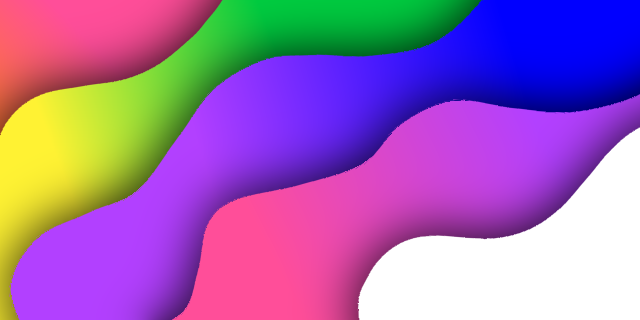
This background is drawn by a WebGL 2 fragment shader. Its source:

```glsl
#version 300 es
precision highp float;

uniform vec2 u_resolution;
out vec4 fragColor;

// Lengths are in canvas heights
const float SHADOW_BLUR = 0.08;
const float SHADOW_STRENGTH = 0.97;
const int STEPS = 6;     // chords per spline span
const int KNOTS = 15;    // first and last only set the end tangents
const float TAU = 6.2831853;

const vec3 ORANGE = vec3(1.00, 0.47, 0.20);
const vec3 PINK   = vec3(1.00, 0.305, 0.60);
const vec3 YELLOW = vec3(1.00, 0.95, 0.20);
const vec3 GREEN  = vec3(0.00, 0.80, 0.25);
const vec3 PURPLE = vec3(0.70, 0.25, 1.00);
const vec3 BLUE   = vec3(0.00, 0.00, 1.00);
const vec3 WHITE  = vec3(1.0);

// Upper-left edge of each wave, from lower left to upper right
const vec2 GREEN_EDGE[KNOTS] = vec2[KNOTS](
    vec2(-0.156, -0.302), vec2(-0.091, -0.042), vec2(-0.057, 0.219),
    vec2(-0.036, 0.427), vec2(0.0, 0.576), vec2(0.057, 0.659),
    vec2(0.141, 0.708), vec2(0.266, 0.732), vec2(0.391, 0.753),
    vec2(0.495, 0.799), vec2(0.599, 0.883), vec2(0.648, 0.938),
    vec2(0.695, 1.0), vec2(0.773, 1.13), vec2(0.833, 1.26));
const vec2 BLUE_EDGE[KNOTS] = vec2[KNOTS](
    vec2(0.156, -0.172), vec2(0.099, -0.081), vec2(0.034, 0.102),
    vec2(0.117, 0.255), vec2(0.286, 0.339), vec2(0.43, 0.406),
    vec2(0.56, 0.576), vec2(0.672, 0.724), vec2(0.828, 0.813),
    vec2(0.99, 0.828), vec2(1.159, 0.826), vec2(1.354, 0.867),
    vec2(1.505, 1.0), vec2(1.594, 1.156), vec2(1.667, 1.286));
const vec2 PINK_EDGE[KNOTS] = vec2[KNOTS](
    vec2(0.391, -0.146), vec2(0.469, -0.042), vec2(0.578, 0.034),
    vec2(0.62, 0.161), vec2(0.651, 0.302), vec2(0.737, 0.375),
    vec2(0.943, 0.424), vec2(1.135, 0.49), vec2(1.258, 0.615),
    vec2(1.419, 0.685), vec2(1.615, 0.661), vec2(1.797, 0.651),
    vec2(2.0, 0.706), vec2(2.148, 0.818), vec2(2.266, 0.948));
const vec2 WHITE_EDGE[KNOTS] = vec2[KNOTS](
    vec2(1.224, -0.25), vec2(1.146, -0.094), vec2(1.12, 0.049),
    vec2(1.151, 0.138), vec2(1.203, 0.206), vec2(1.276, 0.25),
    vec2(1.367, 0.263), vec2(1.536, 0.255), vec2(1.654, 0.284),
    vec2(1.75, 0.349), vec2(1.836, 0.445), vec2(1.914, 0.536),
    vec2(2.0, 0.602), vec2(2.161, 0.674), vec2(2.292, 0.714));

vec2 catmullRom(vec2 a, vec2 b, vec2 c, vec2 d, float t) {
    return b + 0.5 * t * (c - a + t * (2.0 * a - 5.0 * b + 4.0 * c - d
             + t * (3.0 * (b - c) + d - a)));
}

// Linear blend along the axis from one point to another
vec3 gradient(vec2 p, vec2 start, vec2 end, vec3 first, vec3 last) {
    vec2 axis = end - start;
    return mix(first, last, clamp(dot(p - start, axis) / dot(axis, axis), 0.0, 1.0));
}

// Signed distance to the edge (negative inside) and Gaussian-blurred coverage
vec2 wave(vec2 p, vec2 knots[KNOTS]) {
    float nearest = 1e3;
    float side = 1.0;
    float blurred = 0.0;
    vec2 a = knots[1] - p;
    for (int i = 0; i < KNOTS - 3; i++) {
        for (int j = 1; j <= STEPS; j++) {
            float t = float(j) / float(STEPS);
            vec2 b = catmullRom(knots[i], knots[i + 1], knots[i + 2], knots[i + 3], t) - p;
            vec2 chord = b - a;
            vec2 closest = a - chord * clamp(dot(a, chord) / dot(chord, chord), 0.0, 1.0);
            float dist2 = dot(closest, closest);
            nearest = min(nearest, dist2);

            // Leftward ray: every crossing flips the side
            float turn = a.x * b.y - a.y * b.x;
            bool spans = (a.y > 0.0) != (b.y > 0.0);
            if (spans && turn * chord.y < 0.0) side = -side;

            // Blur as a line integral: subtended angle with Gaussian falloff
            blurred += atan(turn, dot(a, b)) * exp(-0.5 * dist2 / (SHADOW_BLUR * SHADOW_BLUR));
            a = b;
        }
    }
    return vec2(side * sqrt(nearest), abs(blurred) / TAU);
}

// Shade what lies below, then lay the wave on top
vec3 layer(vec3 below, vec3 fill, vec2 shape) {
    float soft = 0.75 / u_resolution.y;
    vec3 shaded = below * (1.0 - SHADOW_STRENGTH * shape.y);
    return mix(fill, shaded, smoothstep(-soft, soft, shape.x));
}

void main() {
    vec2 p = gl_FragCoord.xy / u_resolution.y;

    vec3 color = gradient(p, vec2(-0.1, 0.66), vec2(0.2, 0.95), ORANGE, PINK);
    vec3 greenFill = gradient(p, vec2(0.15, 0.58), vec2(0.86, 0.85), YELLOW, GREEN);
    vec3 blueFill = gradient(p, vec2(0.62, 0.55), vec2(1.6, 0.85), PURPLE, BLUE);
    vec3 pinkFill = gradient(p, vec2(0.85, 0.2), vec2(1.67, 0.62), PINK, PURPLE);

    color = layer(color, greenFill, wave(p, GREEN_EDGE));
    color = layer(color, blueFill, wave(p, BLUE_EDGE));
    color = layer(color, pinkFill, wave(p, PINK_EDGE));
    color = layer(color, WHITE, wave(p, WHITE_EDGE));
    fragColor = vec4(color, 1.0);
}
```
